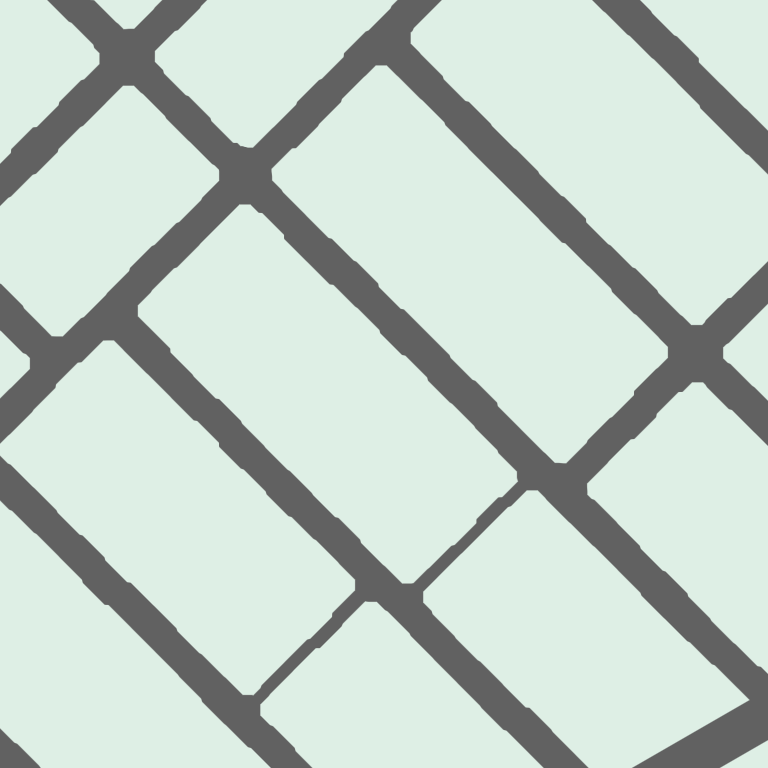
Give the GLSL for this texture map, as a WebGL 2 fragment shader.

```glsl
#version 300 es
precision highp float;
// Diagonal courses of pale paving slabs with rough grey mortar joints and one oblique cut.

uniform vec2 u_resolution;
out vec4 fragColor;

const vec3 SLAB = vec3(0.87, 0.936, 0.898);
const vec3 MORTAR = vec3(0.38);
const float INV_SQRT2 = 0.70710678;

// Positions on the diagonal axes: across = y - x, along = x + y (y pointing down).
const float BED_ORIGIN = -0.0911;     // joint shared by both paved fields
const float BED_PITCH = 0.3555;       // course height of the main field
const float BORDER_PITCH = 0.491;     // course height of the border field
const float FIELD_EDGE = 0.548;       // joint between border and main field
const float BORDER_JOINT = 0.241;
const float WIDE_JOINT = 1.367;
const float THIN_JOINT = 1.3115;
const float THIN_STAGGER = 0.066;     // shift of thin joints per course
const float WIDE_HALF = 0.0293;
const float THIN_HALF = 0.0125;

const vec2 CUT_NORMAL = vec2(0.5, 0.8660254);
const float CUT_OFFSET = 1.306;
const float CUT_HALF = 0.0286;

const float CORNER_CHAMFER = 0.010;
const float STEP_LENGTH = 0.062;      // length of each ragged edge piece
const float STEP_HEIGHT = 0.0042;

float hash(vec2 p) {
    vec3 q = fract(vec3(p.xyx) * 0.1031);
    q += dot(q, q.yzx + 33.33);
    return fract((q.x + q.y) * q.z);
}

// Flat pieces joined by short ramps, centred on zero.
float raggedEdge(float t, float seed) {
    float u = t / STEP_LENGTH;
    float i = floor(u);
    float ramp = smoothstep(0.88, 1.0, u - i);
    float level = mix(hash(vec2(i, seed)), hash(vec2(i + 1.0, seed)), ramp);
    return (level - 0.5) * STEP_HEIGHT;
}

// Signed distance to a diagonal joint; each side is ragged on its own.
float joint(float offset, float halfWidth, float t, float seed) {
    float side = step(0.0, offset);
    return (abs(offset) - halfWidth) * INV_SQRT2 + raggedEdge(t, seed + side);
}

float chamferUnion(float a, float b) {
    return min(min(a, b), (a + b - CORNER_CHAMFER) * INV_SQRT2);
}

float pavingJoints(float across, float along) {
    bool border = along < FIELD_EDGE;
    float pitch = border ? BORDER_PITCH : BED_PITCH;

    // Long bed joints
    float row = (across - BED_ORIGIN) / pitch;
    float nearest = floor(row + 0.5);
    float bed = joint((row - nearest) * pitch, WIDE_HALF, along, 20.0 + 2.0 * nearest);

    // Cross joints: wide in the upper courses, thin and staggered in the next two
    float course = floor(row);
    float cross = 1.0;
    if (border) {
        cross = joint(along - BORDER_JOINT, WIDE_HALF, across, 51.0);
    } else if (course < 0.0) {
        cross = joint(along - WIDE_JOINT, WIDE_HALF, across, 61.0);
    } else if (course < 2.0) {
        float centre = THIN_JOINT - THIN_STAGGER * course;
        cross = joint(along - centre, THIN_HALF, across, 71.0 + 2.0 * course);
    }
    float divide = joint(along - FIELD_EDGE, WIDE_HALF * 0.97, across, 81.0);
    return chamferUnion(bed, min(cross, divide));
}

void main() {
    vec2 uv = gl_FragCoord.xy / u_resolution;
    vec2 p = vec2(uv.x, 1.0 - uv.y);

    // Slabs stop at the oblique cut in the lower right corner
    float cut = dot(p, CUT_NORMAL) - CUT_OFFSET;
    float dist = abs(cut) - CUT_HALF;
    if (cut < 0.0) dist = min(dist, pavingJoints(p.y - p.x, p.x + p.y));

    float aa = 0.8 / min(u_resolution.x, u_resolution.y);
    fragColor = vec4(mix(MORTAR, SLAB, smoothstep(-aa, aa, dist)), 1.0);
}
```
